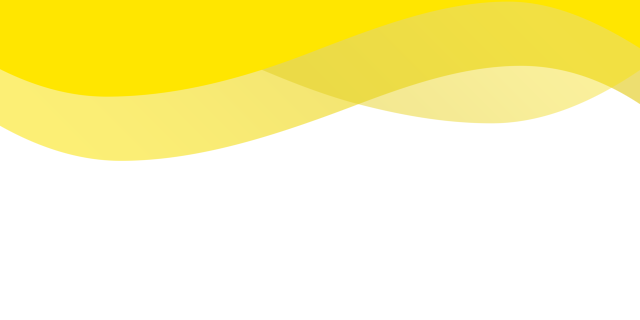
Write a Shadertoy shader that draws this background.

```glsl
const vec3 WHITE        = vec3(1.0);
const vec3 YELLOW       = vec3(1.0, 0.9, 0.0);
const vec3 BAND_LEFT    = vec3(0.99, 0.94, 0.46);
const vec3 BAND_RIGHT   = vec3(0.93, 0.87, 0.44);
const vec3 LENS_LEFT    = vec3(0.953, 0.91, 0.57);
const vec3 LENS_RIGHT   = vec3(0.98, 0.94, 0.61);
const vec3 SHADE_LEFT   = vec3(0.92, 0.855, 0.28);
const vec3 SHADE_RIGHT  = vec3(0.95, 0.88, 0.26);
const float EDGE_PIXELS = 0.7;

// Wave knots: x, depth below the top edge, slope
const vec3 TOP_WAVE[5] = vec3[5](
    vec3(0.0, 0.216, 1.0), vec3(0.1667, 0.302, 0.0), vec3(0.4818, 0.1667, -0.77),
    vec3(0.7943, 0.005, 0.0), vec3(1.0, 0.151, 1.26));
const vec3 BAND_WAVE[5] = vec3[5](
    vec3(0.0, 0.393, 1.12), vec3(0.1888, 0.5026, 0.0), vec3(0.56, 0.3255, -0.76),
    vec3(0.8138, 0.2057, 0.0), vec3(1.0, 0.3255, 1.32));
const vec3 LENS_WAVE[5] = vec3[5](
    vec3(0.0, -0.156, 0.84), vec3(0.41, 0.2188, 0.84), vec3(0.56, 0.3255, 0.52),
    vec3(0.7682, 0.3854, 0.0), vec3(1.0, 0.2188, -1.36));

// Cubic Hermite segment between two knots
float hermite(vec3 a, vec3 b, float x) {
    float span = b.x - a.x;
    float t = clamp((x - a.x) / span, 0.0, 1.0);
    float s = 1.0 - t;
    return mix(a.y, b.y, t * t * (3.0 - 2.0 * t))
         + span * t * s * (a.z * s - b.z * t);
}

float waveDepth(vec3 knots[5], float x) {
    float depth = knots[0].y;
    for (int i = 0; i < 4; i++) {
        if (x >= knots[i].x) depth = hermite(knots[i], knots[i + 1], x);
    }
    return depth;
}

// Antialiased coverage of the area above a wave
float above(vec3 knots[5], vec2 uv) {
    float gap = waveDepth(knots, uv.x) - (1.0 - uv.y);
    float edge = EDGE_PIXELS * length(vec2(dFdx(gap), dFdy(gap)));
    return smoothstep(-edge, edge, gap);
}

void mainImage(out vec4 fragColor, in vec2 fragCoord) {
    vec2 uv = fragCoord / iResolution.xy;

    // Diagonal tints, running to the upper right
    float diagonal = (2.0 * uv.x + uv.y) / 3.0;
    vec3 band  = mix(BAND_LEFT, BAND_RIGHT, smoothstep(0.15, 0.95, diagonal));
    vec3 lens  = mix(LENS_LEFT, LENS_RIGHT, smoothstep(0.58, 0.88, diagonal));
    vec3 shade = mix(SHADE_LEFT, SHADE_RIGHT, smoothstep(0.52, 0.94, diagonal));

    // Translucent band and lens, with their darker overlap
    float inBand = above(BAND_WAVE, uv);
    float inLens = above(LENS_WAVE, uv);
    vec3 color = mix(mix(WHITE, band, inBand), mix(lens, shade, inBand), inLens);

    // Solid wave on top
    color = mix(color, YELLOW, above(TOP_WAVE, uv));
    fragColor = vec4(color, 1.0);
}
```
